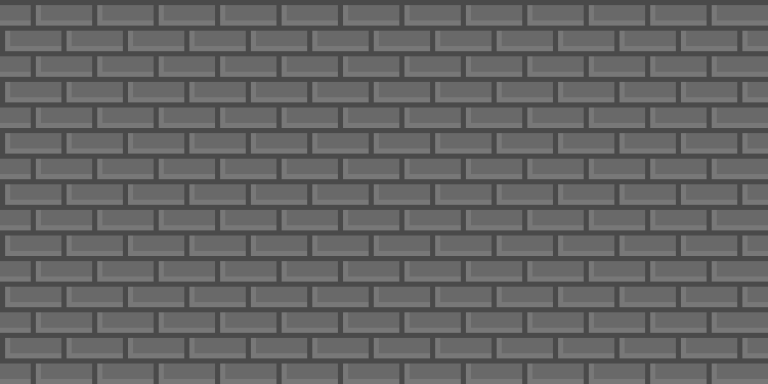
Give the GLSL for this texture, as a WebGL 2 fragment shader.

```glsl
#version 300 es
precision highp float;
// Grey running-bond brick wall with a lit left and lower edge on each brick.

uniform vec2 u_resolution;
out vec4 fragColor;

// Integral from 0 to x of a band covering [from, to] in every period.
float bandIntegral(float x, float from, float to, float period) {
    return floor(x / period) * (to - from) + clamp(mod(x, period) - from, 0.0, to - from);
}

// Share of a pixel centred on x that the repeating band covers.
float band(float x, float from, float to, float period, float pixel) {
    return (bandIntegral(x + 0.5 * pixel, from, to, period)
          - bandIntegral(x - 0.5 * pixel, from, to, period)) / pixel;
}

void main() {
    // One unit is the mortar width: 75 units fill the height, measured from the top.
    float pixel = 75.0 / u_resolution.y;
    vec2 p = vec2(gl_FragCoord.x, u_resolution.y - gl_FragCoord.y) * pixel;

    // Courses are 5 units tall and change in mid-joint; even ones shift half a brick.
    float course = floor((p.y - 0.5) / 5.0);
    p.x += 6.0 * (1.0 - mod(course, 2.0));

    // Whole brick, then its flat face inside the lit edges.
    float brick = band(p.x, 1.0, 12.0, 12.0, pixel) * band(p.y, 1.0, 5.0, 5.0, pixel);
    float face = band(p.x, 2.0, 12.0, 12.0, pixel) * band(p.y, 1.0, 4.0, 5.0, pixel);

    vec3 mortarColor = vec3(0.29);
    vec3 edgeColor = vec3(0.47);
    vec3 faceColor = vec3(0.41);
    vec3 color = mortarColor * (1.0 - brick) + edgeColor * (brick - face) + faceColor * face;
    fragColor = vec4(color, 1.0);
}
```
